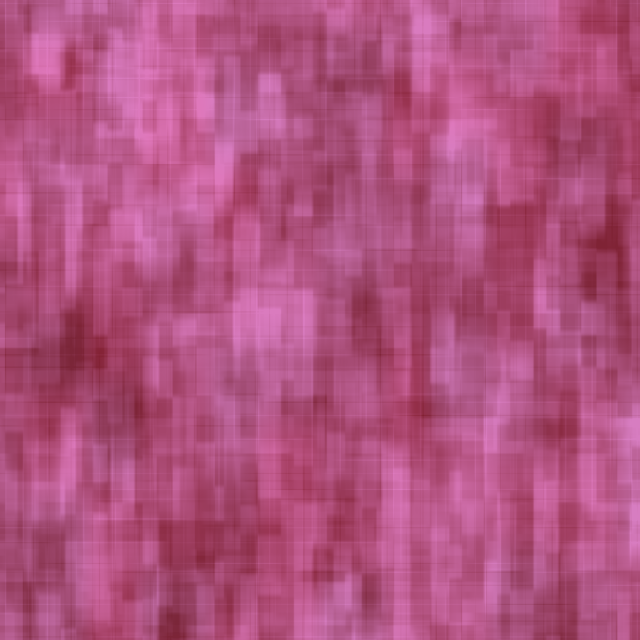
Write a Shadertoy shader that draws this texture.

```glsl
const vec3 MEAN_PINK = vec3(0.692, 0.322, 0.498);
const vec3 TONE_STEP = vec3(0.071, 0.069, 0.108);
const vec3 MAUVE_SHIFT = vec3(-0.022, 0.014, 0.016);
const float THREAD_HALF_WIDTH = 0.0019;

// Integer hash, returns 0..1
float hash(ivec2 cell, int seed) {
    uvec2 q = uvec2(cell + 4096) * uvec2(1597u, 3571u);
    uint n = q.x ^ (q.y + uint(seed) * 7919u);
    n = (n ^ (n >> 15)) * 73244475u;
    n = (n ^ (n >> 13)) * 73244475u;
    n ^= n >> 16;
    return float(n & 65535u) / 65535.0;
}

float signedHash(ivec2 cell, int seed) {
    return 2.0 * hash(cell, seed) - 1.0;
}

// Transition between neighbours, its place shifted by jitter
float edge(float f, float jitter, float softness) {
    float centre = 0.5 + 0.6 * (jitter - 0.5) * (1.0 - 2.0 * softness);
    return smoothstep(centre - softness, centre + softness, f);
}

// Stepped values along one column, each column with its own offset
float column(int id, float y, float softness, int seed) {
    y += 7.0 * hash(ivec2(id, 0), seed + 1);
    ivec2 cell = ivec2(id, int(floor(y)));
    float blend = edge(fract(y), hash(cell, seed + 2), softness);
    return mix(signedHash(cell, seed), signedHash(cell + ivec2(0, 1), seed), blend);
}

// Patchwork of rectangles standing in columns
float patches(vec2 p, vec2 grid, vec2 softness, int seed) {
    p *= grid;
    int id = int(floor(p.x));
    float left = column(id, p.y, softness.y, seed);
    float right = column(id + 1, p.y, softness.y, seed);
    float jitter = hash(ivec2(id, 1), seed + 3);
    return mix(left, right, edge(fract(p.x), jitter, softness.x));
}

// Thin light and dark threads that fade along their length
float threads(vec2 p, vec2 grid, int seed) {
    float x = p.x * grid.x;
    int id = int(floor(x));
    float centre = 0.2 + 0.6 * hash(ivec2(id, 2), seed);
    float dist = abs(fract(x) - centre) / grid.x;
    float line = 1.0 - smoothstep(0.0, THREAD_HALF_WIDTH, dist);
    return line * column(id, p.y * grid.y, 0.25, seed + 5);
}

void mainImage(out vec4 fragColor, in vec2 fragCoord) {
    vec2 uv = fragCoord / iResolution.y;

    // Broad soft clouds, then ever finer upright rectangles
    float tone = patches(uv, vec2(7.0, 4.5), vec2(0.5), 10);
    tone += 0.80 * patches(uv, vec2(15.0, 7.0), vec2(0.18, 0.38), 20);
    tone += 0.85 * patches(uv, vec2(26.0, 10.0), vec2(0.07, 0.22), 30);
    tone += 0.60 * patches(uv, vec2(38.0, 18.0), vec2(0.06, 0.10), 40);
    tone += 0.28 * patches(uv, vec2(64.0, 13.0), vec2(0.09, 0.15), 50);

    // Lying rectangles cross the upright ones
    tone += 0.45 * patches(uv.yx, vec2(30.0, 14.0), vec2(0.06, 0.15), 60);
    tone += 0.22 * patches(uv.yx, vec2(58.0, 18.0), vec2(0.08, 0.12), 70);

    // Fine seams in both directions
    tone += 0.60 * threads(uv, vec2(48.0, 7.0), 80);
    tone += 0.40 * threads(uv, vec2(31.0, 11.0), 90);
    tone += 0.55 * threads(uv.yx, vec2(44.0, 8.0), 100);

    // Colour, with a slight drift toward mauve
    float mauve = patches(uv, vec2(11.0, 7.0), vec2(0.25, 0.35), 110);
    vec3 colour = MEAN_PINK + TONE_STEP * clamp(tone, -2.7, 2.3);
    colour += MAUVE_SHIFT * mauve;
    fragColor = vec4(clamp(colour, 0.0, 1.0), 1.0);
}
```
